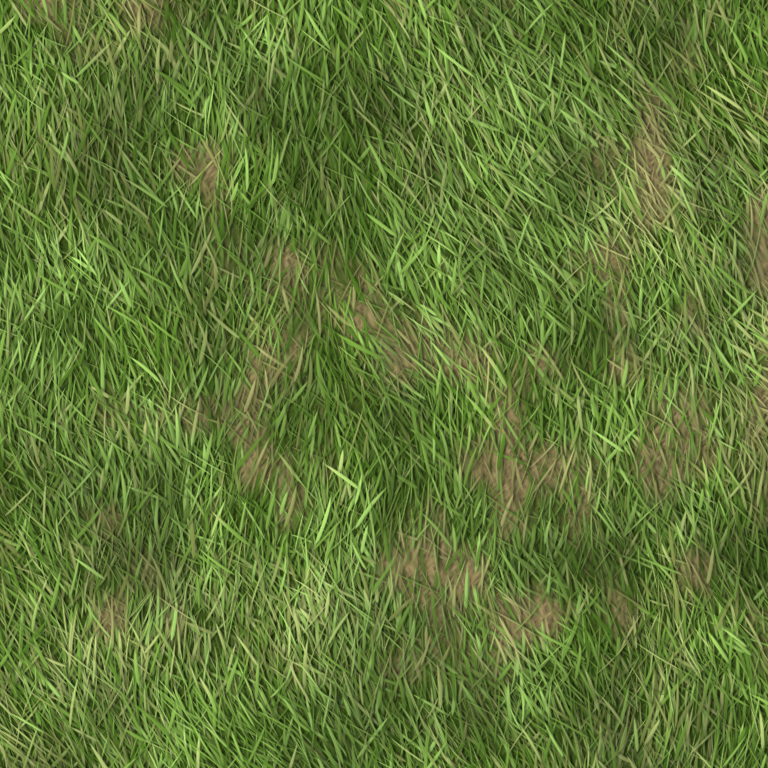
Write a three.js fragment shader that draws this texture.

```glsl
// Rough meadow grass seen from above: fine, bent blades over dry thatch.
// Each layer is a rotated grid with one jittered blade per cell; slow noise
// fields steer the local lean, the dry patches, the yellowing and the tufts.

varying vec2 vUv;

const int LAYERS = 44;
const vec2 CELL = vec2(0.021, 0.070);      // blade spacing across and along
const vec2 LENGTH = vec2(0.26, 0.65);      // half length of a blade in cells
const float JITTER = 0.70;                 // LENGTH.y + JITTER / 2 stays within 1
const vec2 LEAN_RANGE = vec2(-0.75, 1.20); // layer angles, positive leans left
const vec2 LEAN_LOCAL = vec2(-0.30, 0.80); // preferred angle by region
const float LEAN_SPREAD = 0.38;
const vec2 BLADE_WIDTH = vec2(0.0007, 0.0025);
const float EDGE = 0.0021;
const float SHADOW = 0.17;
const vec2 DEPTH_LIGHT = vec2(0.90, 1.26); // bottom and top layer brightness
const vec2 TUFT_LIGHT = vec2(0.80, 1.22);  // darkest and brightest tuft

const vec3 DEEP  = vec3(0.16, 0.23, 0.05);
const vec3 DARK  = vec3(0.25, 0.37, 0.11);
const vec3 MID   = vec3(0.38, 0.50, 0.21);
const vec3 LIGHT = vec3(0.51, 0.64, 0.33);
const vec3 OLIVE = vec3(0.39, 0.43, 0.22);
const vec3 STRAW = vec3(0.55, 0.60, 0.36);
const vec3 BARE  = vec3(0.56, 0.50, 0.34);

// Slowly varying growth conditions at one place
struct Growth {
  float lean;
  float dry;
  float yellow;
  float tone;
  float tuft;
};

float hash(vec2 p) {
  return fract(sin(dot(p, vec2(127.1, 311.7))) * 43758.5453);
}

vec4 hash4(vec2 p) {
  vec4 phase = vec4(dot(p, vec2(127.1, 311.7)), dot(p, vec2(269.5, 183.3)),
                    dot(p, vec2(419.2, 371.9)), dot(p, vec2(97.3, 233.1)));
  return fract(sin(phase) * 43758.5453);
}

float noise(vec2 p) {
  vec2 i = floor(p);
  vec2 f = fract(p);
  f = f * f * (3.0 - 2.0 * f);
  float low = mix(hash(i), hash(i + vec2(1.0, 0.0)), f.x);
  float high = mix(hash(i + vec2(0.0, 1.0)), hash(i + vec2(1.0)), f.x);
  return mix(low, high, f.y);
}

Growth growthAt(vec2 p) {
  Growth g;
  g.lean = mix(LEAN_LOCAL.x, LEAN_LOCAL.y, noise(p * 6.0 + 1.9));
  float worn = noise(p * vec2(8.0, 6.0) + 3.7) + noise(p * vec2(21.0, 15.0) + 8.1);
  g.dry = smoothstep(1.08, 1.72, worn);
  g.yellow = smoothstep(0.35, 0.85, noise(p * vec2(7.0, 5.0) + 20.0));
  g.tone = 0.5 * (noise(p * 9.0) - 0.5);
  g.tuft = mix(TUFT_LIGHT.x, TUFT_LIGHT.y, noise(p * vec2(17.0, 10.0) + 5.3));
  return g;
}

// Dark soil with short pale fibres where the ground is bare
vec3 thatch(vec2 p, float dry) {
  float fibre = noise(vec2(p.x + 0.4 * p.y, p.y - 0.3 * p.x) * vec2(300.0, 90.0));
  float crossing = noise(vec2(p.x + p.y, p.y - p.x) * vec2(80.0, 280.0));
  float grain = max(fibre, crossing);
  vec3 soil = mix(DEEP, MID, grain * 0.55);
  return mix(soil, BARE * (0.65 + 0.55 * grain), dry);
}

vec3 bladeColour(Growth g, float pick, float strawPick) {
  float tone = pick + g.tone;
  vec3 green = mix(DARK, MID, smoothstep(-0.10, 0.40, tone));
  green = mix(green, LIGHT, smoothstep(0.45, 1.0, tone));
  vec3 straw = mix(OLIVE, STRAW, smoothstep(0.0, 0.8, tone));
  straw = mix(straw, BARE, 0.45 * g.dry);
  float share = 0.12 + 0.4 * g.yellow + 0.4 * g.dry;
  return mix(green, straw, smoothstep(-0.08, 0.08, share - strawPick)) * g.tuft;
}

// Paints one grid of blades over the colour below
vec3 paintLayer(vec3 colour, vec2 p, float layer, Growth g) {
  float angle = mix(LEAN_RANGE.x, LEAN_RANGE.y, fract(layer * 0.618 + 0.3));
  vec2 side = vec2(cos(angle), sin(angle));
  vec2 up = vec2(-side.y, side.x);
  vec2 q = vec2(dot(p, side), dot(p, up)) / CELL + layer * vec2(7.31, 3.73);
  float light = mix(DEPTH_LIGHT.x, DEPTH_LIGHT.y, layer / float(LAYERS - 1));

  // More blades follow the local lean, fewer grow on dry ground
  float offAxis = (angle - g.lean) / LEAN_SPREAD;
  float density = (0.22 + 0.9 * exp(-offAxis * offAxis)) * (1.0 - 0.5 * g.dry);

  for (int j = 0; j <= 1; j++) {
    for (int i = 0; i <= 1; i++) {
      vec2 id = floor(q - 0.5) + vec2(float(i), float(j));
      vec4 place = hash4(id + layer * 19.7);
      vec2 d = (q - id - 0.5 - JITTER * (place.xy - 0.5)) * CELL;
      float along = d.y / (CELL.y * mix(LENGTH.x, LENGTH.y, place.z));
      float presence = smoothstep(-0.06, 0.06, density - place.w);
      if (abs(along) >= 1.0 || presence <= 0.0) continue;

      // Bent, tapering outline
      vec4 form = fract(place * 57.0 + place.yzwx * 31.0);
      float x = d.x - d.y * ((form.x - 0.5) * 0.26 + (form.y - 0.5) * 0.18 * along);
      float taper = smoothstep(1.0, 0.0, -along * -1.0) * smoothstep(-1.0, -0.6, along);
      float width = mix(BLADE_WIDTH.x, BLADE_WIDTH.y, form.z * form.z) * taper;
      float cover = clamp((width - abs(x)) / EDGE + 0.5, 0.0, 1.0);
      cover *= smoothstep(0.0, 0.5, taper) * presence;
      float shade = 1.0 - smoothstep(0.0, 0.0035, abs(x - 0.0015) - width);

      float relief = 1.0 - 0.06 * clamp(x / EDGE, -1.0, 1.0) + 0.10 * along;
      vec3 blade = bladeColour(g, form.w, fract(form.w * 37.0)) * relief * light;
      colour = mix(colour * (1.0 - SHADOW * shade * taper * presence), blade, cover);
    }
  }
  return colour;
}

void main() {
  Growth g = growthAt(vUv);
  vec3 colour = thatch(vUv, g.dry);
  for (int k = 0; k < LAYERS; k++) {
    colour = paintLayer(colour, vUv, float(k), g);
  }
  gl_FragColor = vec4(clamp(colour, 0.0, 1.0), 1.0);
}
```
